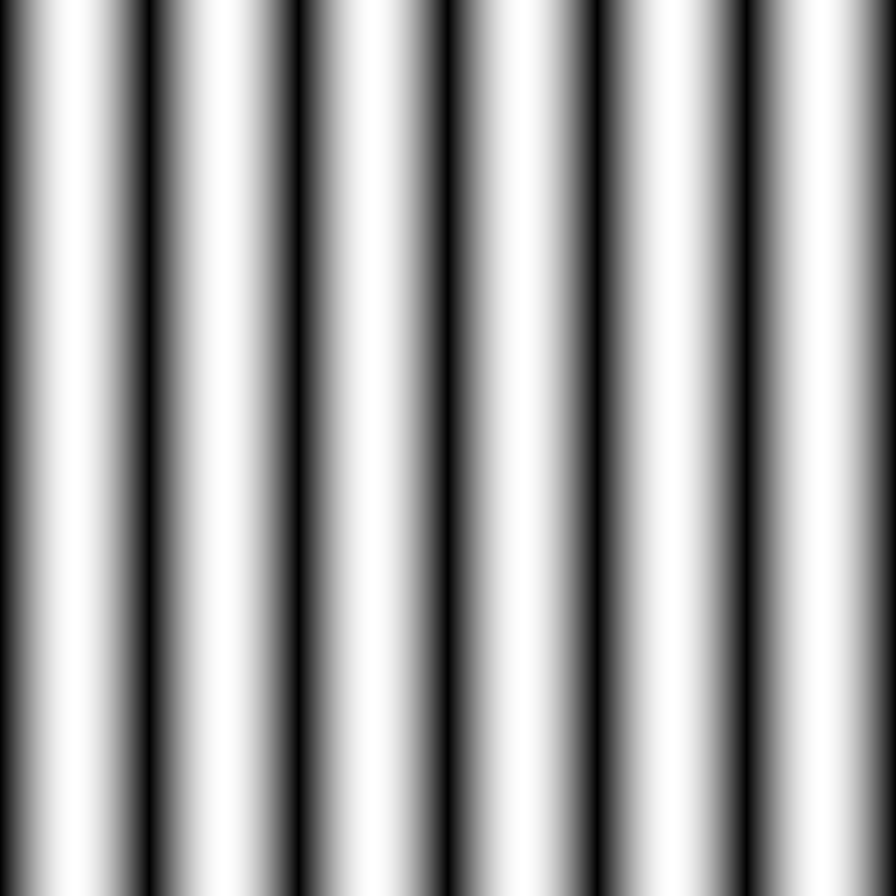
Reproduce this pattern procedurally as a three.js fragment shader.

```glsl
// Six soft vertical bands, white at the centre and falling to thin black grooves.
varying vec2 vUv;

const float PI = 3.14159;
const float BAND_COUNT = 6.0;
const vec3 GROOVE_COLOR = vec3(0.0);
const vec3 CREST_COLOR = vec3(1.0);

// Rectified sine: 0 at both edges of each band, 1 at its centre.
float bandProfile(float x, float count) {
  return sin(PI * fract(x * count));
}

void main() {
  float brightness = bandProfile(vUv.x, BAND_COUNT);
  gl_FragColor = vec4(mix(GROOVE_COLOR, CREST_COLOR, brightness), 1.0);
}
```
